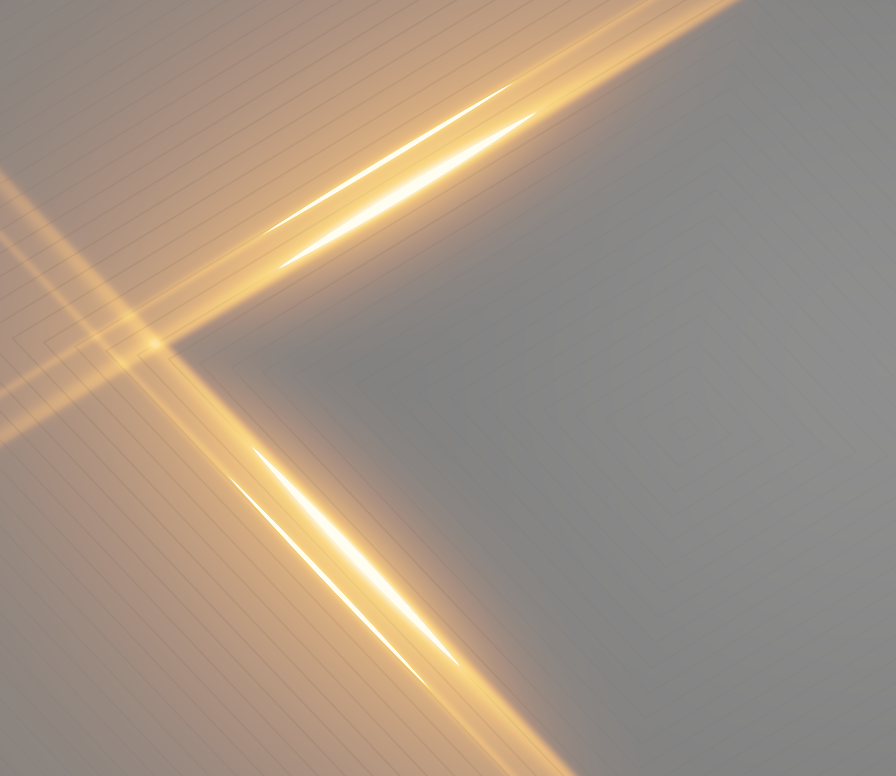
Write a WebGL 2 fragment shader that draws this background.

```glsl
#version 300 es
precision highp float;
// Two golden light beams cross on the left of a grey field and frame a dark wedge.
// Each beam adds energy from its signed distance and position along its axis;
// a colour ramp turns the energy into light, and faint nested outlines overlay it.

uniform vec2 u_resolution;
out vec4 fragColor;

const float BAND_WIDTH = 0.0575;   // gap between the two lines of a beam
const float CORE_OFFSET = 0.0095;  // white core, measured from the outer edge
const float CORE_LENGTH = 0.196;   // half length of a white core

float bell(float x, float width) {
    float t = x / width;
    return exp(-t * t);
}

// Beam frame: x runs along the axis, y is positive on the wide glow side.
vec2 beamFrame(vec2 p, vec2 anchor, vec2 axis, float side) {
    vec2 q = p - anchor;
    return vec2(dot(q, axis), side * dot(q, vec2(-axis.y, axis.x)));
}

// Wide halo on one side, short halo on the other.
float beamGlow(vec2 f) {
    float wide = 3.2 * exp(-pow(max(f.y, 0.0) / 0.24, 1.2)) * bell(f.x, 0.6);
    float tight = 2.7 * exp(-pow(max(-f.y, 0.0) / 0.064, 1.4)) * bell(f.x, 0.29);
    return mix(tight, wide, smoothstep(-0.009, 0.005, f.y));
}

// Spindle-shaped core that tapers to a point at both ends.
float spindle(float along, float across, float halfWidth, float pixel) {
    float t = along / CORE_LENGTH;
    float w = halfWidth * max(1.0 - t * t, 0.0);
    float coverage = min(1.0, 2.0 * w / pixel);
    return coverage * (1.0 - smoothstep(w - pixel, w + pixel, abs(across)));
}

// Soft lines, the lit band between them, and the two hot cores.
float beamLines(vec2 f, float pixel) {
    float outer = f.y - CORE_OFFSET;
    float inner = f.y - BAND_WIDTH;
    float lines = 0.75 * bell(outer, 0.012) + 0.7 * bell(inner, 0.006);
    float band = 0.9 * bell(f.y - 0.5 * BAND_WIDTH, 0.037) * bell(f.x, 0.27);
    float halo = (0.5 * bell(outer, 0.014) + 0.4 * bell(inner, 0.009)) * bell(f.x, 0.2);
    float cores = spindle(f.x, outer, 0.0056, pixel) + spindle(f.x, inner, 0.0026, pixel);
    return lines + band + halo + 3.0 * cores;
}

// Map energy from 0 to 5 onto grey, tan, gold and white.
vec3 lightRamp(float energy, vec3 base) {
    vec3 stops[5] = vec3[5](
        vec3(0.66, 0.56, 0.50), vec3(0.79, 0.64, 0.50), vec3(0.91, 0.73, 0.50),
        vec3(0.98, 0.84, 0.51), vec3(1.00, 0.99, 0.94));
    vec3 color = base;
    for (int i = 0; i < 5; i++) {
        color = mix(color, stops[i], clamp(energy - float(i), 0.0, 1.0));
    }
    return color;
}

// Thin repeated outlines at even distance steps.
float outlines(float distance, float spacing, float pixel) {
    float d = abs(fract(distance / spacing) - 0.5) * spacing;
    return 1.0 - smoothstep(0.0, 0.0008 + pixel, d);
}

void main() {
    vec2 p = gl_FragCoord.xy / u_resolution.y;
    float pixel = 1.0 / u_resolution.y;

    vec2 rising = beamFrame(p, vec2(0.530, 0.7465), normalize(vec2(1.0, 0.606)), 1.0);
    vec2 falling = beamFrame(p, vec2(0.4655, 0.2893), normalize(vec2(1.0, -1.056)), -1.0);

    // Grey field, lightest near the right edge
    float shade = mix(0.56, 0.502, smoothstep(0.0, 0.8, distance(p, vec2(1.14, 0.53))));
    vec3 base = shade * vec3(1.0, 0.998, 0.996);

    // Overlapping halos blend softly, lines add up
    float glowA = beamGlow(rising);
    float glowB = beamGlow(falling);
    float glow = pow(glowA * glowA * glowA + glowB * glowB * glowB + 1e-6, 1.0 / 3.0);
    float energy = glow + beamLines(rising, pixel) + beamLines(falling, pixel);
    vec3 color = lightRamp(energy, base);

    // Nested parallelograms whose sides follow the beams
    float ring = max(abs(rising.y + 0.438), abs(falling.y + 0.411));
    float strength = mix(0.018, 0.06, smoothstep(0.2, 1.5, glow));
    strength *= 1.0 - smoothstep(3.2, 4.5, energy);
    color *= 1.0 - strength * outlines(ring, 0.0255, pixel);

    fragColor = vec4(color, 1.0);
}
```
